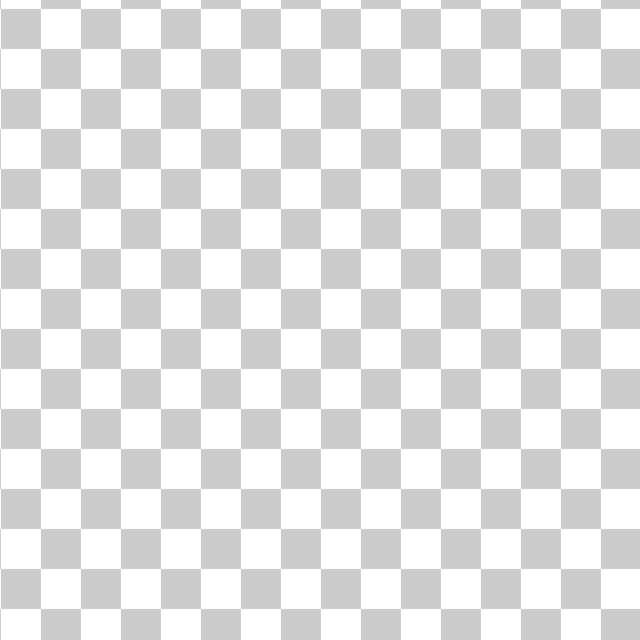
Write a Shadertoy shader that draws this pattern.

```glsl
// Light grey and white checkerboard, sixteen squares across and down, slightly shifted.

// Square wave of period 2 on each axis, +1 on even cells and -1 on odd ones,
// with its edges softened over one pixel.
vec2 squareWave(vec2 p, vec2 pixel) {
    vec2 edgeDistance = 0.5 - abs(mod(p + 0.5, 2.0) - 1.0);
    return clamp(2.0 * edgeDistance / pixel, -1.0, 1.0);
}

void mainImage(out vec4 fragColor, in vec2 fragCoord) {
    // Cell units; an even cell count keeps the tiling seamless
    vec2 pixel = 16.0 / iResolution.xy;
    vec2 p = fragCoord * pixel - vec2(0.023, 0.777);

    // The product of both waves alternates the squares
    vec2 wave = squareWave(p, pixel);
    float grey = 0.5 + 0.5 * wave.x * wave.y;

    fragColor = vec4(mix(vec3(1.0), vec3(0.8), grey), 1.0);
}
```
